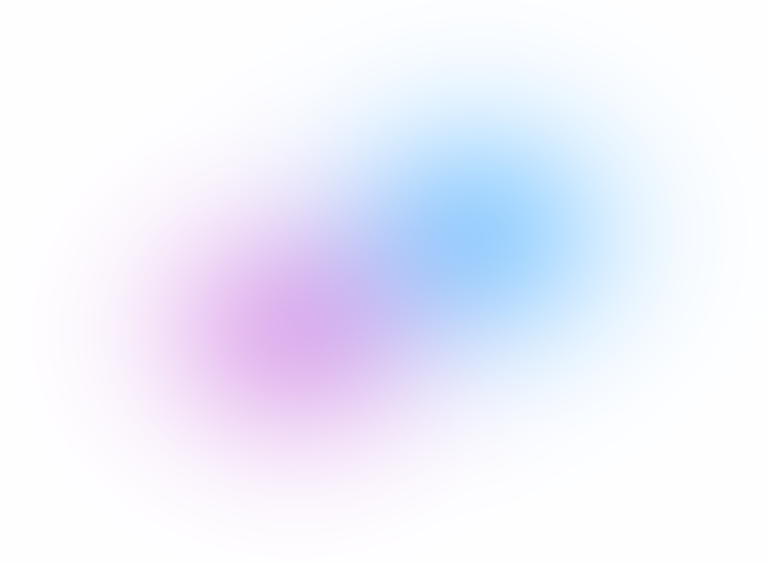
Give the GLSL for this background, as a Shadertoy shader.

```glsl
// Centres and spreads are in units of canvas size and canvas height
const vec3 PAPER = vec3(0.998, 0.998, 1.0);
const vec3 SKY_TINT = vec3(0.615, 0.835, 1.0);
const vec3 ORCHID_TINT = vec3(0.895, 0.705, 0.93);
const vec2 SKY_CENTER = vec2(0.623, 0.585);
const vec2 ORCHID_CENTER = vec2(0.383, 0.415);
const vec2 SKY_SPREAD = vec2(0.174, 0.152);
const vec2 ORCHID_SPREAD = vec2(0.172, 0.150);

// Elliptical Gaussian falloff, 1 at the centre
float glow(vec2 offset, vec2 spread) {
    vec2 q = offset / spread;
    return exp(-0.5 * dot(q, q));
}

void mainImage(out vec4 fragColor, in vec2 fragCoord) {
    vec2 uv = fragCoord / iResolution.xy;
    vec2 aspect = vec2(iResolution.x / iResolution.y, 1.0);

    float sky = glow((uv - SKY_CENTER) * aspect, SKY_SPREAD);
    float orchid = glow((uv - ORCHID_CENTER) * aspect, ORCHID_SPREAD);

    // Layer the tints like translucent ink
    vec3 color = PAPER;
    color *= mix(vec3(1.0), SKY_TINT, sky);
    color *= mix(vec3(1.0), ORCHID_TINT, orchid);

    fragColor = vec4(color, 1.0);
}
```
